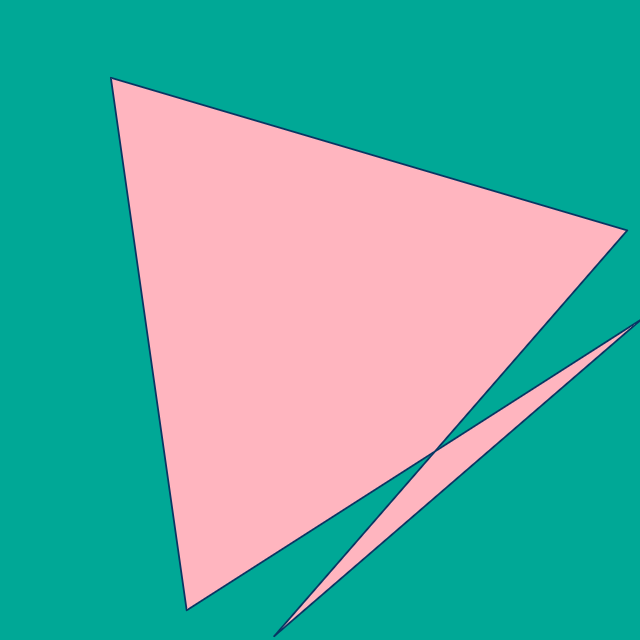
This background is drawn by a three.js fragment shader. Its source:

```glsl
// A pink self-crossing pentagon with a thin navy outline on flat teal.
// Each edge updates the nearest distance and an even-odd inside sign,
// and the resulting signed distance gives both the fill and the stroke.

varying vec2 vUv;

const vec3 TEAL = vec3(0.0, 0.66, 0.59);
const vec3 PINK = vec3(1.0, 0.71, 0.75);
const vec3 NAVY = vec3(0.03, 0.21, 0.39);
const float HALF_STROKE = 0.0014;

float segmentDistance(vec2 p, vec2 a, vec2 b) {
  vec2 edge = b - a;
  vec2 offset = p - a;
  float t = clamp(dot(offset, edge) / dot(edge, edge), 0.0, 1.0);
  return length(offset - edge * t);
}

// Returns -1 when a ray to the right of p crosses edge ab, else 1.
float crossingSign(vec2 p, vec2 a, vec2 b) {
  if ((a.y > p.y) == (b.y > p.y)) return 1.0;
  float crossX = a.x + (b.x - a.x) * (p.y - a.y) / (b.y - a.y);
  return p.x < crossX ? -1.0 : 1.0;
}

// shape.x holds the nearest distance, shape.y the sign (negative inside).
vec2 addEdge(vec2 shape, vec2 p, vec2 a, vec2 b) {
  return vec2(min(shape.x, segmentDistance(p, a, b)),
              shape.y * crossingSign(p, a, b));
}

float pentagonDistance(vec2 p) {
  vec2 topLeft = vec2(0.1732, 0.8785);
  vec2 right = vec2(0.9801, 0.6400);
  vec2 bottom = vec2(0.4284, 0.0059);
  vec2 farRight = vec2(1.0026, 0.5013);
  vec2 bottomLeft = vec2(0.2917, 0.0464);

  vec2 shape = vec2(10.0, 1.0);
  shape = addEdge(shape, p, topLeft, right);
  shape = addEdge(shape, p, right, bottom);
  shape = addEdge(shape, p, bottom, farRight);
  shape = addEdge(shape, p, farRight, bottomLeft);
  shape = addEdge(shape, p, bottomLeft, topLeft);
  return shape.x * shape.y;
}

// Smooth coverage of the region where dist is below zero.
float coverage(float dist, float pixel) {
  return clamp(0.5 - dist / pixel, 0.0, 1.0);
}

void main() {
  float pixel = max(fwidth(vUv.x), 0.0001);
  float dist = pentagonDistance(vUv);

  // Fill, then outline
  vec3 color = mix(TEAL, PINK, coverage(dist, pixel));
  color = mix(color, NAVY, coverage(abs(dist) - HALF_STROKE, pixel));

  gl_FragColor = vec4(color, 1.0);
}
```
